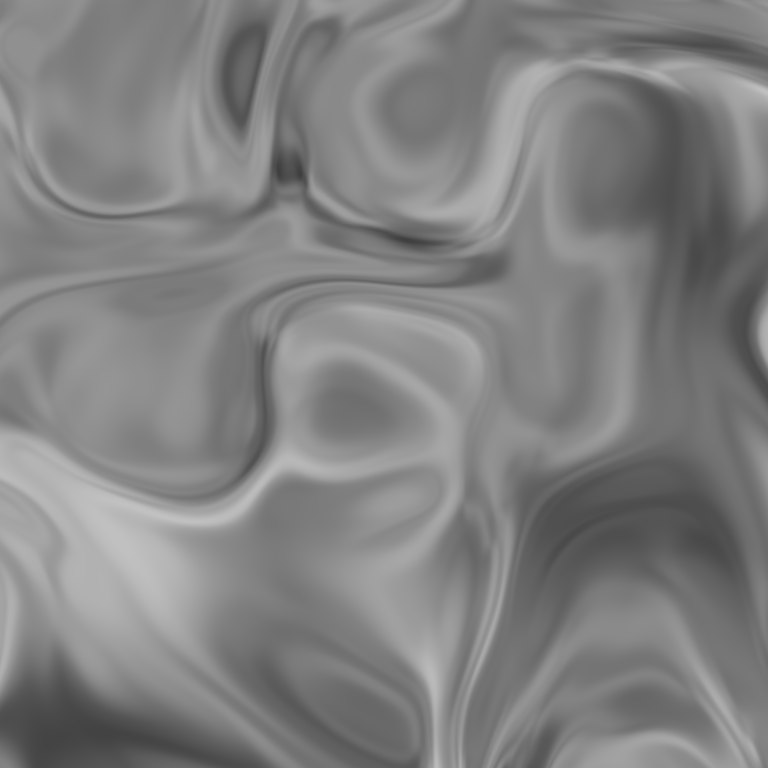
A Shadertoy shader for this texture:

```glsl
// Draws soft grey marbled folds: smooth noise stretched into flowing bands by a two-stage domain warp.

const float FOLD_SCALE = 3.2;      // noise cells across the canvas height
const float FIRST_WARP = 2.5;      // displacement in cells
const float SECOND_WARP = 4.0;
const float MEAN_GREY = 0.533;
const float CONTRAST = 0.68;

// Integer hash of a lattice cell, 0 to 1
float hashCell(ivec2 cell, uint seed) {
    uint h = uint(cell.x) * 1597u ^ uint(cell.y) * 51749u ^ seed * 7919u;
    h = (h ^ (h >> 15)) * 73244475u;
    h = (h ^ (h >> 13)) * 73244475u;
    h ^= h >> 16;
    return float(h & 65535u) / 65535.0;
}

// Value noise with quintic easing, so the bands have no creases at cell edges
float smoothNoise(vec2 p, uint seed) {
    ivec2 cell = ivec2(floor(p));
    vec2 f = fract(p);
    vec2 ease = f * f * f * (f * (f * 6.0 - 15.0) + 10.0);
    float low = mix(hashCell(cell, seed), hashCell(cell + ivec2(1, 0), seed), ease.x);
    float high = mix(hashCell(cell + ivec2(0, 1), seed), hashCell(cell + ivec2(1, 1), seed), ease.x);
    return mix(low, high, ease.y);
}

// Normalised sum of rotated octaves, 0 to 1
float layeredNoise(vec2 p, int octaves, float gain, uint seed) {
    const mat2 turnAndDouble = mat2(1.6, 1.2, -1.2, 1.6);
    float sum = 0.0, total = 0.0, weight = 1.0;
    for (int i = 0; i < octaves; i++) {
        sum += weight * smoothNoise(p, seed + uint(i));
        total += weight;
        weight *= gain;
        p = turnAndDouble * p + 5.3;
    }
    return sum / total;
}

// Pair of independent noises used as a displacement, centred on zero
vec2 displacement(vec2 p, int octaves, float gain, uint seed) {
    return vec2(layeredNoise(p, octaves, gain, seed),
                layeredNoise(p, octaves, gain, seed + 20u)) - 0.5;
}

void mainImage(out vec4 fragColor, in vec2 fragCoord) {
    vec2 p = FOLD_SCALE * fragCoord / iResolution.y + 7.4;

    // Bend the plane, then fold the bent plane
    vec2 bend = displacement(p, 1, 0.5, 3u);
    vec2 fold = displacement(p + FIRST_WARP * bend, 2, 0.35, 47u);

    // Bands of grey along the folds
    float bands = layeredNoise(p + SECOND_WARP * fold, 3, 0.55, 91u);
    float grey = MEAN_GREY + CONTRAST * (bands - 0.5);

    fragColor = vec4(vec3(clamp(grey, 0.0, 1.0)), 1.0);
}
```
